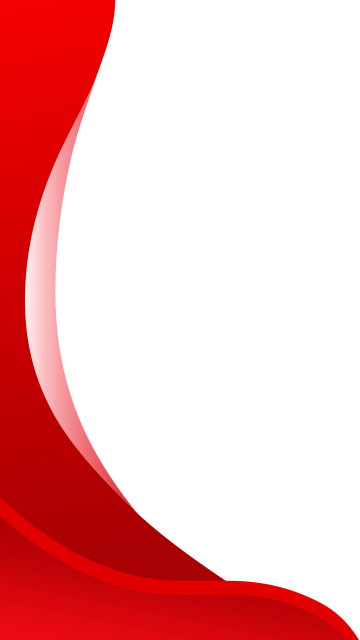
This background is drawn by a Shadertoy shader. Its source:

```glsl
// Glossy red curtain with a pale pink ribbon and a red wave over white.

#define ASPECT 0.5625                        // width of the layout, height = 1
#define WHITE vec3(1.0)
#define CURTAIN_LIGHT vec3(0.96, 0.0, 0.0)
#define CURTAIN_DARK vec3(0.66, 0.0, 0.01)
#define BAND_RED vec3(0.88, 0.0, 0.0)
#define WAVE_DARK vec3(0.69, 0.0, 0.015)
#define WAVE_LIGHT vec3(0.93, 0.04, 0.07)
#define RIBBON_PALE vec3(1.0, 0.92, 0.92)
#define RIBBON_PINK vec3(0.98, 0.68, 0.70)
#define RIBBON_ROSE vec3(0.94, 0.45, 0.47)
#define RIBBON_RED vec3(0.86, 0.18, 0.22)

const int KNOTS = 7;

// Each knot holds (position, value, slope).
const vec3 CURTAIN_EDGE[KNOTS] = vec3[KNOTS](
    vec3(0.0, 0.180, 0.0), vec3(0.111, 0.1535, -0.37),
    vec3(0.254, 0.086, -0.43), vec3(0.469, 0.039, 0.0),
    vec3(0.651, 0.086, 0.57), vec3(0.794, 0.206, 1.03),
    vec3(0.911, 0.358, 1.5));
const vec3 RIBBON_EDGE[KNOTS] = vec3[KNOTS](
    vec3(0.0, 0.170, 0.0), vec3(0.111, 0.1535, -0.33),
    vec3(0.254, 0.1095, -0.22), vec3(0.456, 0.0865, 0.0),
    vec3(0.651, 0.1225, 0.40), vec3(0.801, 0.2135, 0.80),
    vec3(0.911, 0.300, 1.0));
const vec3 BAND_EDGE[KNOTS] = vec3[KNOTS](
    vec3(0.0, 0.777, 0.95), vec3(0.130, 0.870, 0.5),
    vec3(0.280, 0.9075, 0.0), vec3(0.358, 0.9075, 0.0),
    vec3(0.495, 0.939, 0.5), vec3(0.561, 1.0, 1.6),
    vec3(0.600, 1.062, 1.6));
const vec3 WAVE_EDGE[KNOTS] = vec3[KNOTS](
    vec3(0.0, 0.806, 0.9), vec3(0.130, 0.8945, 0.48),
    vec3(0.280, 0.9297, 0.0), vec3(0.358, 0.929, 0.0),
    vec3(0.482, 0.956, 0.5), vec3(0.543, 1.0, 1.1),
    vec3(0.600, 1.063, 1.1));

// Smooth curve through the knots, by cubic Hermite segments.
float spline(vec3 knots[KNOTS], float x) {
    int i = 0;
    while (i < KNOTS - 2 && x > knots[i + 1].x) i++;
    vec3 a = knots[i], b = knots[i + 1];
    float span = b.x - a.x;
    float t = clamp((x - a.x) / span, 0.0, 1.0);
    float s = 1.0 - t;
    return a.y * s * s * (1.0 + 2.0 * t) + b.y * t * t * (3.0 - 2.0 * t)
         + span * s * t * (a.z * s - b.z * t);
}

// Coverage of the region where d is positive, one pixel soft.
float cover(float d) {
    return clamp(d / max(length(vec2(dFdx(d), dFdy(d))), 1e-5) + 0.5, 0.0, 1.0);
}

vec3 ribbonColor(float x) {
    vec3 c = mix(RIBBON_PALE, RIBBON_PINK, smoothstep(0.035, 0.088, x));
    c = mix(c, RIBBON_ROSE, clamp((x - 0.080) / 0.050, 0.0, 1.0));
    return mix(c, RIBBON_RED, clamp((x - 0.130) / 0.075, 0.0, 1.0));
}

void mainImage(out vec4 fragColor, in vec2 fragCoord) {
    // Layout space: x to the right, y down from the top edge.
    vec2 uv = fragCoord / iResolution.xy;
    vec2 p = vec2(uv.x * ASPECT, 1.0 - uv.y);

    // Ribbon first, so the curtain covers its inner side.
    vec3 color = mix(WHITE, ribbonColor(p.x), cover(spline(RIBBON_EDGE, p.y) - p.x));

    // Curtain, darker toward the lower right.
    float shade = clamp((p.y + 0.22 * p.x) / 0.89, 0.0, 1.0);
    vec3 curtain = mix(CURTAIN_LIGHT, CURTAIN_DARK, shade);
    color = mix(color, curtain, cover(spline(CURTAIN_EDGE, p.y) - p.x));

    // Bright band, then the wave body glowing at the lower left.
    color = mix(color, BAND_RED, cover(p.y - spline(BAND_EDGE, p.x)));
    float glow = smoothstep(0.80, 1.01, p.y - 0.2 * p.x);
    vec3 wave = mix(WAVE_DARK, WAVE_LIGHT, glow);
    color = mix(color, wave, cover(p.y - spline(WAVE_EDGE, p.x)));

    fragColor = vec4(color, 1.0);
}
```
